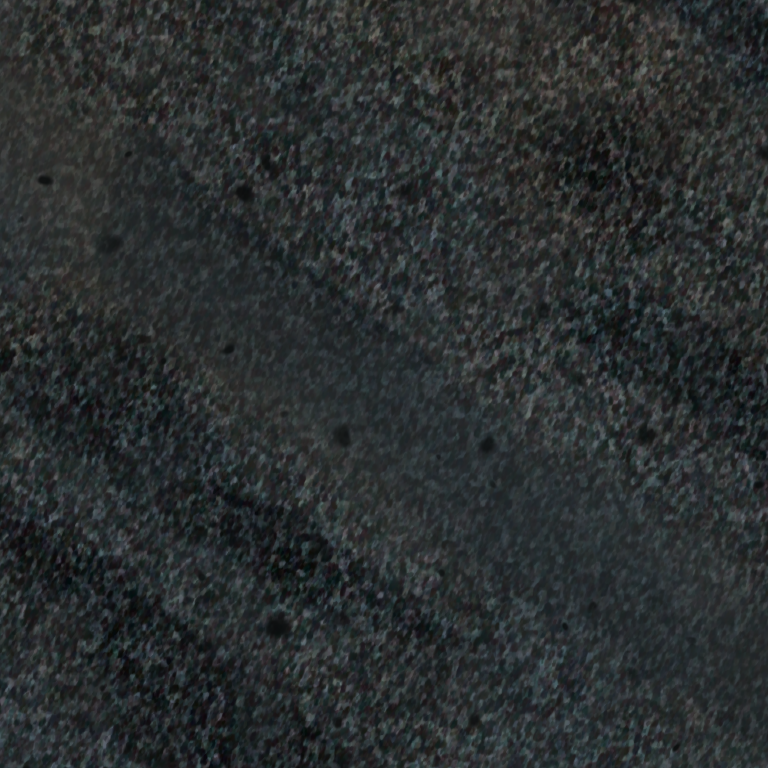
Write a WebGL 2 fragment shader that draws this texture.

```glsl
#version 300 es
precision highp float;
// Dim, soft-grained stone: blurred cellular noise makes upright mineral grains,
// a smoother pale band crosses diagonally, and stretched cells add cool dark
// streaks. Scattered cells hold small dark pits with ragged rims.

#define GRAIN_CELLS vec2(165.0, 112.0)
#define GRAIN_LEAN 0.25
#define GRAIN_CONTRAST 0.135
#define TINT_CONTRAST 0.028
#define BASE_LIGHT 0.180
#define BAND_OFFSET 0.67
#define BAND_LIGHT 0.022
#define PATCH_CONTRAST 0.045
#define STREAK_DEPTH 0.050
#define PIT_CELLS 15.0
#define PIT_SHARE 0.22
#define BAND_DIRECTION vec2(0.82, -0.57)

uniform vec2 u_resolution;
out vec4 fragColor;

vec3 hash3(vec2 cell) {
    vec3 h = fract(cell.xyx * vec3(0.1031, 0.1030, 0.0973));
    h += dot(h, h.yxz + 33.33);
    return fract((h.xxy + h.yzz) * h.zyx);
}

// Three signed random values per cell, blended softly between jittered centres
vec3 softCells(vec2 p) {
    vec2 home = floor(p);
    vec3 sum = vec3(0.0);
    float total = 0.0;
    for (int y = -1; y <= 1; y++) {
        for (int x = -1; x <= 1; x++) {
            vec2 cell = home + vec2(x, y);
            vec2 away = cell + 0.5 + 0.8 * (hash3(cell).xy - 0.5) - p;
            float weight = exp(-5.0 * dot(away, away));
            sum += weight * (2.0 * hash3(cell + 57.0) - 1.0);
            total += weight;
        }
    }
    return sum / total;
}

// Coverage of sparse round pits of varied size
float pits(vec2 p) {
    vec2 home = floor(p);
    float cover = 0.0;
    for (int y = -1; y <= 1; y++) {
        for (int x = -1; x <= 1; x++) {
            vec2 cell = home + vec2(x, y);
            vec3 place = hash3(cell + 19.0);
            vec3 kind = hash3(cell + 143.0);
            float radius = mix(0.06, 0.20, kind.y * kind.y);
            float dist = length(p - cell - place.xy);
            float pit = 1.0 - smoothstep(0.5 * radius, 1.5 * radius, dist);
            cover = max(cover, pit * step(kind.x, PIT_SHARE) * mix(0.5, 1.0, place.z));
        }
    }
    return cover;
}

void main() {
    vec2 uv = gl_FragCoord.xy / u_resolution.y;

    // Broad and middling patches
    vec3 broad = softCells(uv * 4.5 + 3.0);
    vec3 middling = softCells(uv * 17.0 + 40.0);
    vec3 small = softCells(uv * 46.0 + 90.0);
    float patches = 0.35 * broad.x + 0.35 * middling.x + 0.40 * small.x;

    // Smooth diagonal band and streaks along it
    vec2 warped = uv + 0.03 * broad.yz + 0.012 * middling.yz;
    float along = dot(warped, BAND_DIRECTION);
    float across = dot(warped, vec2(-BAND_DIRECTION.y, BAND_DIRECTION.x));
    float band = 1.0 - smoothstep(0.04, 0.15, abs(across - BAND_OFFSET));
    float streak = smoothstep(0.05, 0.65, softCells(vec2(along * 3.0, across * 10.0) + 11.0).x);

    // Upright grains in two sizes
    vec2 leaning = vec2(uv.x - GRAIN_LEAN * uv.y, uv.y);
    vec3 grain = 0.75 * softCells(leaning * GRAIN_CELLS)
               + 0.42 * softCells(leaning * GRAIN_CELLS * 1.9 + 23.0);
    float roughness = mix(1.0 + 0.25 * middling.y, 0.48, band);
    float tone = grain.x * (1.0 + 0.45 * grain.x);

    float light = BASE_LIGHT + BAND_LIGHT * band
                + PATCH_CONTRAST * patches * mix(1.0, 0.5, band)
                - STREAK_DEPTH * streak * mix(1.0, 0.6, band)
                + GRAIN_CONTRAST * roughness * tone;

    // Cool streaks and lower ground, warmer band and upper ground
    float cool = 0.55 + 0.40 * (0.5 - uv.y) + 0.45 * broad.z + 0.5 * streak - 0.2 * band;
    vec3 ground = mix(vec3(1.03, 1.02, 0.95), vec3(0.88, 1.02, 1.08), clamp(cool, 0.0, 1.0));
    vec3 color = max(light, 0.035) * ground;
    color += TINT_CONTRAST * roughness * (grain.y * vec3(-1.0, 0.3, 0.7)
                                        + grain.z * vec3(0.5, -0.5, 0.5));

    // Dark pits
    float pit = pits((uv + 0.006 * small.yz) * PIT_CELLS);
    color = mix(color, vec3(0.035, 0.045, 0.045), 0.85 * pit);

    fragColor = vec4(clamp(color, 0.0, 1.0), 1.0);
}
```
